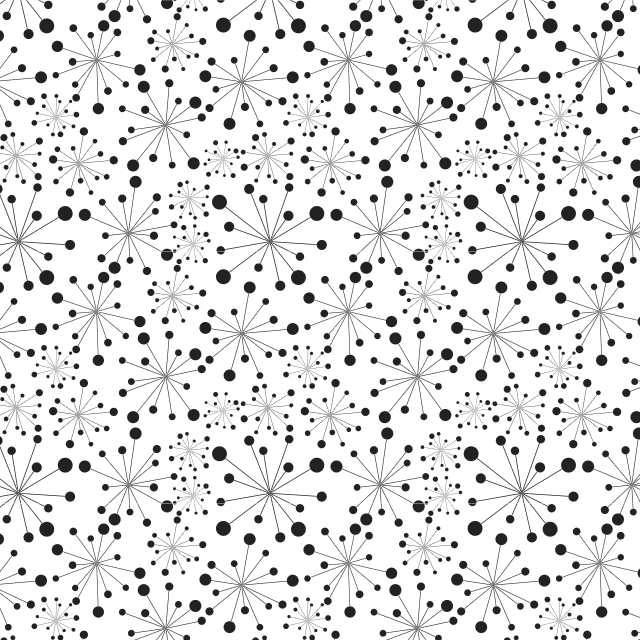
Reproduce this pattern procedurally as a three.js fragment shader.

```glsl
varying vec2 vUv;

const float REPEATS = 2.543;
const vec3 PAPER = vec3(1.0);
const vec3 INK = vec3(0.133);

// Lengths are in tile widths
const float SPOKE_WIDTH = 0.0029;
const float BURST_REACH = 0.29;
const float SEAM_WIDTH = 0.0025;
const float SEAM_OPACITY = 0.6;
const float SMALL = 0.0166;
const float MEDIUM = 0.020;
const float LARGE = 0.0295;

// Spokes: angle in degrees, length, radius of the end dot
const int SPOKE_COUNT = 14;
const vec3 SPOKES[SPOKE_COUNT] = vec3[SPOKE_COUNT](
  vec3(111.6, 0.225, MEDIUM),
  vec3(99.0, 0.171, SMALL),
  vec3(70.5, 0.228, SMALL),
  vec3(54.6, 0.126, MEDIUM),
  vec3(31.0, 0.217, LARGE),
  vec3(-3.7, 0.206, MEDIUM),
  vec3(-26.6, 0.133, SMALL),
  vec3(-51.7, 0.182, LARGE),
  vec3(-77.0, 0.180, MEDIUM),
  vec3(-114.0, 0.113, SMALL),
  vec3(-143.0, 0.232, LARGE),
  vec3(-170.0, 0.199, SMALL),
  vec3(160.0, 0.173, MEDIUM),
  vec3(142.0, 0.255, LARGE)
);

// Bursts: centre in the tile, scale, rotation in degrees
const int BURST_COUNT = 12;
const vec4 BURSTS[BURST_COUNT] = vec4[BURST_COUNT](
  vec4(0.384, 0.762, 0.76, 130.0),
  vec4(0.960, 0.675, 0.80, -137.0),
  vec4(0.659, 0.503, 0.81, 89.0),
  vec4(0.222, 0.533, 0.38, -23.0),
  vec4(0.685, 0.825, 0.475, -137.0),
  vec4(0.063, 0.381, 0.475, 175.0),
  vec4(0.311, 0.351, 0.555, -137.0),
  vec4(0.887, 0.368, 0.33, 84.0),
  vec4(0.752, 0.212, 0.36, 175.0),
  vec4(0.510, 0.073, 0.81, -60.0),
  vec4(0.073, 0.040, 1.00, 0.0),
  vec4(0.768, 0.030, 0.35, 89.0)
);

float diskCoverage(float dist, float radius, float px) {
  return clamp(0.5 + (radius - dist) / px, 0.0, 1.0);
}

// Keeps the right tone for lines thinner than a pixel
float lineCoverage(float dist, float width, float px) {
  float h = 0.5 * width;
  return clamp(0.5 + (h - dist) / px, 0.0, 1.0)
       - clamp(0.5 - (h + dist) / px, 0.0, 1.0);
}

float segmentDistance(vec2 p, vec2 end) {
  float t = clamp(dot(p, end) / dot(end, end), 0.0, 1.0);
  return length(p - t * end);
}

float burstCoverage(vec2 p, float scale, float rotation, float px) {
  float ink = 0.0;
  for (int i = 0; i < SPOKE_COUNT; i++) {
    vec3 spoke = SPOKES[i];
    float angle = radians(spoke.x + rotation);
    vec2 tip = scale * spoke.y * vec2(cos(angle), sin(angle));
    float line = lineCoverage(segmentDistance(p, tip), SPOKE_WIDTH * scale, px);
    float dotInk = diskCoverage(length(p - tip), spoke.z * scale, px);
    ink = max(ink, max(line, dotInk));
  }
  return ink;
}

void main() {
  // Tiles are anchored to the upper left corner
  vec2 p = (vUv - vec2(0.0, 1.0)) * REPEATS;
  float px = max(fwidth(p.x), 1e-5);

  float ink = 0.0;
  for (int i = 0; i < BURST_COUNT; i++) {
    vec4 burst = BURSTS[i];
    vec2 q = p - burst.xy;
    q -= floor(q + 0.5);
    if (length(q) < BURST_REACH * burst.z + px) {
      ink = max(ink, burstCoverage(q, burst.z, burst.w, px));
    }
  }

  // Pale hairline where the tiles meet
  float seamDistance = abs(fract(p.y + 0.5) - 0.5);
  ink *= 1.0 - SEAM_OPACITY * lineCoverage(seamDistance, SEAM_WIDTH, px);

  gl_FragColor = vec4(mix(PAPER, INK, ink), 1.0);
}
```
